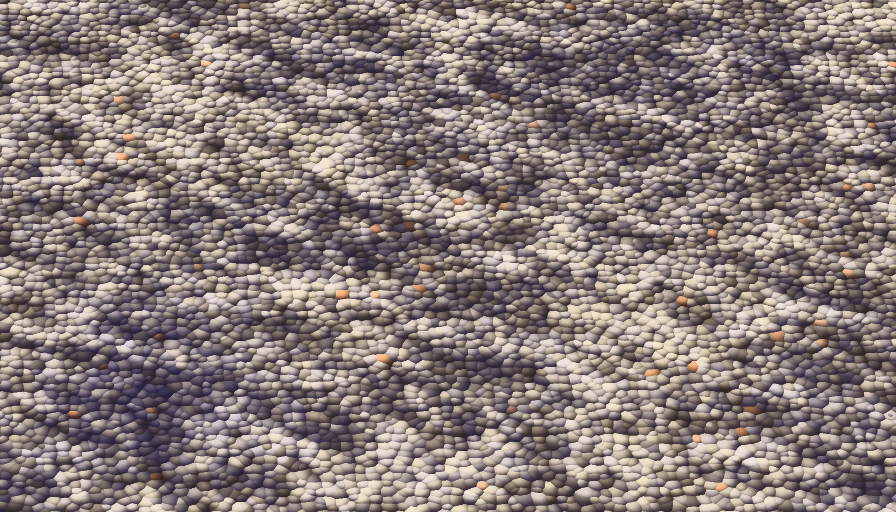
Reproduce this texture procedurally as a Shadertoy shader.

```glsl
// Fine gravel ground in low raking sunlight, with clumped purple-grey shadows.

#define GRAINS vec2(44.0, 65.0)    // pebbles per canvas height, across and up
#define CLUMPS vec2(13.0, 25.0)    // shadowed hollows per canvas height
#define LIGHT vec2(-0.45, 0.89)    // direction towards the sun
#define PERSPECTIVE 0.15           // shrinkage towards the top
#define CONTRAST 4.1
#define EXPOSURE 0.2
#define HOLLOW_DEPTH 1.5
#define ALBEDO_SPREAD 0.6
#define HUE_SPREAD 0.07
#define SAMPLES 2                  // antialiasing grid per axis

// Tones from deep shade to sunlit stone, and the rank of each
const vec3 STONE[6] = vec3[6](
    vec3(0.25, 0.20, 0.21), vec3(0.34, 0.29, 0.30), vec3(0.44, 0.39, 0.38),
    vec3(0.55, 0.50, 0.49), vec3(0.70, 0.65, 0.63), vec3(0.88, 0.83, 0.81));
const float RANK[6] = float[6](0.05, 0.195, 0.40, 0.60, 0.79, 0.94);

float hash(vec2 p) {
    return fract(sin(dot(p, vec2(127.1, 311.7))) * 43758.545);
}

vec2 hash2(vec2 p) {
    return vec2(hash(p), hash(p + vec2(37.3, 91.7)));
}

float noise(vec2 p) {
    vec2 cell = floor(p), f = fract(p);
    f = f * f * (3.0 - 2.0 * f);
    return mix(mix(hash(cell), hash(cell + vec2(1, 0)), f.x),
               mix(hash(cell + vec2(0, 1)), hash(cell + vec2(1, 1)), f.x), f.y);
}

// Nearest pebble of varied size: x = sunlit tone, y = hue seed
vec2 pebble(vec2 p) {
    vec2 home = floor(p), offset = vec2(0), id = home;
    float nearest = 1e3;
    for (int y = -1; y <= 1; y++)
    for (int x = -1; x <= 1; x++) {
        vec2 cell = home + vec2(x, y);
        float size = mix(0.75, 1.3, hash(cell + 17.0));
        vec2 q = (p - cell - 0.1 - 0.8 * hash2(cell)) / size;
        float d = dot(q, q);
        if (d < nearest) {
            nearest = d;
            offset = q;
            id = cell;
        }
    }
    float albedo = ALBEDO_SPREAD * (hash(id + 5.0) - 0.5);
    return vec2(dot(offset, LIGHT) - nearest + albedo, hash(id + 71.0));
}

// Uneven ground: hollows that drift down to the right
float hollows(vec2 p) {
    p.y += 0.25 * p.x;
    float broad = noise(p * CLUMPS);
    float fine = noise(p * CLUMPS * 2.1 + 40.0);
    return HOLLOW_DEPTH * (0.6 * broad + 0.4 * fine - 0.5);
}

vec3 stoneColour(float rank) {
    vec3 colour = STONE[0] * mix(0.75, 1.0, smoothstep(0.0, RANK[0], rank));
    for (int i = 1; i < 6; i++) {
        float t = (rank - RANK[i - 1]) / (RANK[i] - RANK[i - 1]);
        colour = mix(colour, STONE[i], clamp(t, 0.0, 1.0));
    }
    return colour + 0.07 * smoothstep(RANK[5], 1.0, rank);
}

void mainImage(out vec4 fragColor, in vec2 fragCoord) {
    vec2 uv = fragCoord / iResolution.y;

    // Average pebble tone and hue over the pixel
    vec2 grain = vec2(0);
    for (int j = 0; j < SAMPLES; j++)
    for (int i = 0; i < SAMPLES; i++) {
        vec2 sub = (vec2(i, j) + 0.5) / float(SAMPLES) - 0.5;
        vec2 p = (fragCoord + sub) / iResolution.y;
        grain += pebble(p / (1.0 - PERSPECTIVE * p.y) * GRAINS);
    }
    grain /= float(SAMPLES * SAMPLES);

    // Clumps, broad patches and a shaded dip at the lower left
    vec2 ground = uv / (1.0 - PERSPECTIVE * uv.y);
    float patches = noise(ground * vec2(3.0, 5.0) + 9.0) - 0.5;
    vec2 toDip = (uv - vec2(0.25, 0.22)) / vec2(0.28, 0.17);
    float dip = exp(-dot(toDip, toDip));
    float tone = grain.x + EXPOSURE + hollows(ground) + 0.4 * patches - 0.2 * dip;
    float rank = 1.0 / (1.0 + exp(-CONTRAST * tone));

    // Warm sunlit stones, bluish shade, a few rusty pebbles
    vec3 colour = stoneColour(rank);
    float warmth = grain.y - 0.5 + 0.7 * (rank - 0.45) + 0.5 * patches - 0.5 * dip;
    colour += HUE_SPREAD * warmth * vec3(0.35, 0.15, -1.0);
    colour *= mix(vec3(1), vec3(1.1, 0.85, 0.7), smoothstep(0.985, 0.997, grain.y));

    fragColor = vec4(clamp(colour, 0.0, 1.0), 1.0);
}
```
